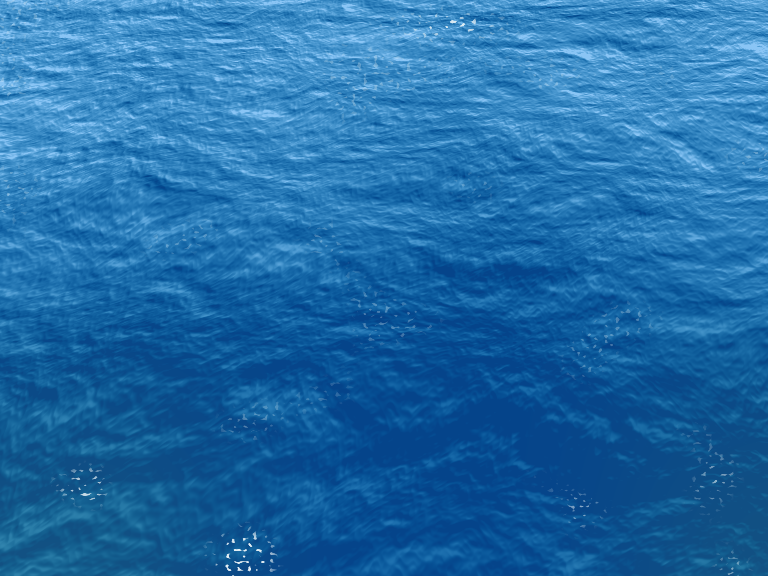
Give the GLSL for this texture, as a Shadertoy shader.

```glsl
// Open blue sea seen from above: wind ripples, pale sky sheen and scattered sun glints.

vec2 gradientAt(vec2 cell) {
    float angle = 6.2832 * fract(sin(dot(cell, vec2(127.1, 311.7))) * 43758.55);
    return vec2(cos(angle), sin(angle));
}

float gradientNoise(vec2 p) {
    vec2 i = floor(p), f = fract(p);
    vec2 u = f * f * f * (f * (f * 6.0 - 15.0) + 10.0);
    vec2 e = vec2(0.0, 1.0);
    float low = mix(dot(gradientAt(i), f),
                    dot(gradientAt(i + e.yx), f - e.yx), u.x);
    float high = mix(dot(gradientAt(i + e.xy), f - e.xy),
                     dot(gradientAt(i + e.yy), f - e.yy), u.x);
    return mix(low, high, u.y);
}

// Sharp crested waves, each octave finer and turned a little
float waveHeight(vec2 p) {
    float height = 0.0, amplitude = 1.0;
    for (int i = 0; i < 5; i++) {
        float n = gradientNoise(p);
        height += amplitude * (0.35 * n - sqrt(n * n + 0.003));
        p = mat2(0.99, 0.1, -0.1, 0.99) * p * vec2(2.0, 1.75) + 17.3;
        amplitude *= 0.55;
    }
    return height;
}

// Tilted water plane: ripples shrink towards the top
vec2 waterPlane(vec2 uv) {
    float depth = 1.0 / (1.9 - uv.y);
    vec2 q = vec2((uv.x - 0.67) * depth * 8.0, depth * 24.0 - uv.x);
    vec2 bend = vec2(gradientNoise(q * 0.6 + 5.0), gradientNoise(q * 0.5 + 31.0));
    return q + bend * vec2(0.3, 0.6);
}

// Tiny bright flecks gathered in loose clusters
float sunGlints(vec2 uv) {
    float cluster = smoothstep(0.22, 0.45, gradientNoise(uv * vec2(5.0, 7.0) + 8.4));
    cluster *= 0.3 + 0.7 * smoothstep(0.3, 0.1, uv.y);
    vec2 topPatch = (uv - vec2(0.78, 0.955)) / vec2(0.09, 0.025);
    cluster = max(cluster, exp(-dot(topPatch, topPatch)));
    float fleck = gradientNoise(uv * vec2(105.0, 145.0));
    return cluster * smoothstep(0.22, 0.42, fleck);
}

void mainImage(out vec4 fragColor, in vec2 fragCoord) {
    vec2 uv = fragCoord / iResolution.y;
    float side = fragCoord.x / iResolution.x - 0.56;

    // Sky sheen grows with distance and towards the sides
    float sheen = 0.76 * smoothstep(0.18, 1.1, uv.y) - 0.03
                + 0.5 * side * side * smoothstep(0.0, 0.5, uv.y);

    // Ripples lit by their slope, with brightened crests, over broad patches of swell
    vec2 water = waterPlane(uv);
    float slope = (waveHeight(water) - waveHeight(water + vec2(0.01, 0.035))) / 0.035;
    float crest = min(max(slope, 0.0), 2.5);
    float patches = gradientNoise(water * vec2(0.45, 0.35) + 12.0);
    float light = sheen + (0.075 + 0.08 * sheen) * (slope + 0.2 * crest * crest - 0.1)
                + 0.24 * patches;

    // Long dark swell near the far edge
    float swell = (uv.y - 0.97 - 0.006 * sin(uv.x * 7.0)) / 0.011;
    light -= 0.22 * exp(-swell * swell);
    light = clamp(light, -0.08, 1.15);

    // Deep blue to pale sky blue, greener in the near corners
    float red = 0.02 + 0.43 * pow(max(light, 0.0), 1.4);
    vec3 color = vec3(red, vec2(0.30, 0.57) + vec2(0.41, 0.34) * light);
    float nearCorner = smoothstep(0.6, 0.0, uv.y) * smoothstep(0.08, 0.45, abs(side));
    color += nearCorner * vec3(0.05, 0.05, -0.03);

    color = mix(color, vec3(0.93, 0.96, 0.97), 0.95 * sunGlints(uv));
    fragColor = vec4(color, 1.0);
}
```
